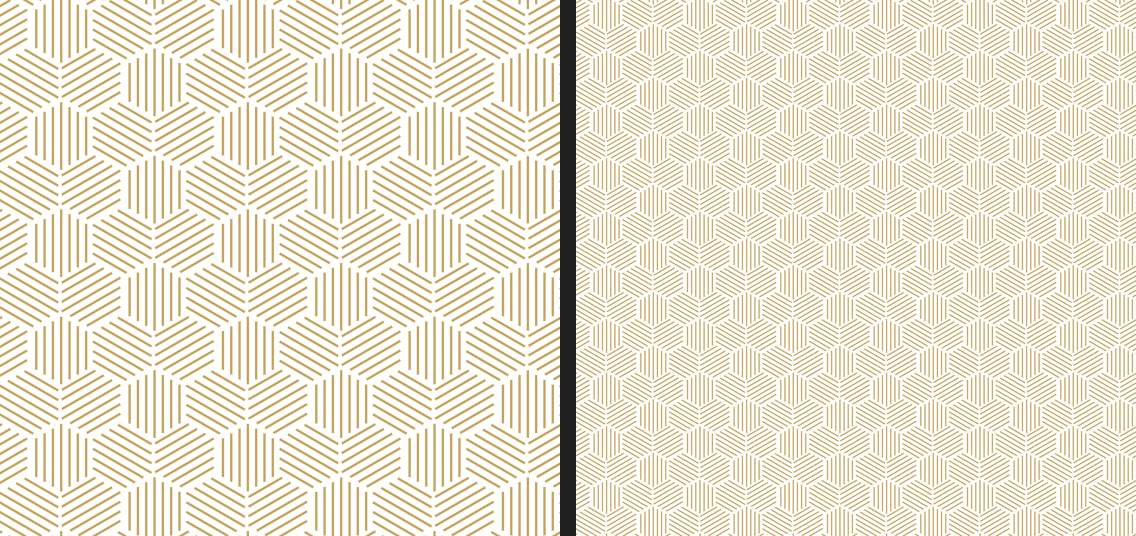
Left: one tile. Right: repeated 2 by 2.
Give the GLSL for this pattern, as a Shadertoy shader.

```glsl
// Gold line weave: hexagonal patches of seven parallel bars, turned in three directions
// around each lattice point. Every bar is a box distance; the patches repeat on a
// centred rectangular lattice, with whole repeats across and down so the edges join.

const vec2  REPEATS   = vec2(3.0, 5.0);      // lattice cells across and down
const vec2  CELL      = vec2(1.7415, 1.0);   // cell size, in row heights
const vec2  ORIGIN    = vec2(0.571, 0.731);  // centre of an upright patch
const vec2  LEFT_ARM  = vec2(-0.301, -0.485);
const vec2  RIGHT_ARM = vec2(0.279, -0.479);
const float SPACING   = 0.0775;              // between neighbouring bars
const float SIDE_BARS = 3.0;                 // bars on each side of the middle one
const float HALF_LEN  = 0.315;               // middle bar
const float HALF_WIDE = 0.0107;
const float TAPER     = 0.57735;             // tan(30 deg), slope of the patch ends
const float SOFTNESS  = 0.75;                // edge blur, in output pixels
const vec3  PAPER     = vec3(1.0, 1.0, 0.992);
const vec3  GOLD      = vec3(0.765, 0.63, 0.36);

float boxDistance(vec2 p, vec2 halfSize) {
    vec2 d = abs(p) - halfSize;
    return length(max(d, 0.0)) + min(max(d.x, d.y), 0.0);
}

// Distance to one patch whose bars run along the unit vector "along".
float patchDistance(vec2 p, vec2 along) {
    vec2 q = vec2(dot(p, vec2(along.y, -along.x)), dot(p, along));
    float bar = clamp(round(q.x / SPACING), -SIDE_BARS, SIDE_BARS);
    float halfLen = HALF_LEN - abs(bar) * SPACING * TAPER;
    return boxDistance(q - vec2(bar * SPACING, 0.0), vec2(HALF_WIDE, halfLen));
}

// Offset from the nearest copy of a point in the rectangular lattice.
vec2 wrapCell(vec2 p) {
    return p - CELL * round(p / CELL);
}

float weaveDistance(vec2 p) {
    const vec2 slope = vec2(0.866025, 0.5);
    float d = 1.0;
    // Corner and centre points of the lattice
    for (int i = 0; i < 2; i++) {
        vec2 q = p - ORIGIN - 0.5 * float(i) * CELL;
        d = min(d, patchDistance(wrapCell(q), vec2(0.0, 1.0)));
        d = min(d, patchDistance(wrapCell(q - LEFT_ARM), slope * vec2(1.0, -1.0)));
        d = min(d, patchDistance(wrapCell(q - RIGHT_ARM), slope));
    }
    return d;
}

void mainImage(out vec4 fragColor, in vec2 fragCoord) {
    vec2 p = fragCoord / iResolution.xy * REPEATS * CELL;
    float blur = SOFTNESS * REPEATS.y * CELL.y / iResolution.y;
    float ink = 1.0 - smoothstep(-blur, blur, weaveDistance(p));
    fragColor = vec4(mix(PAPER, GOLD, ink), 1.0);
}
```
